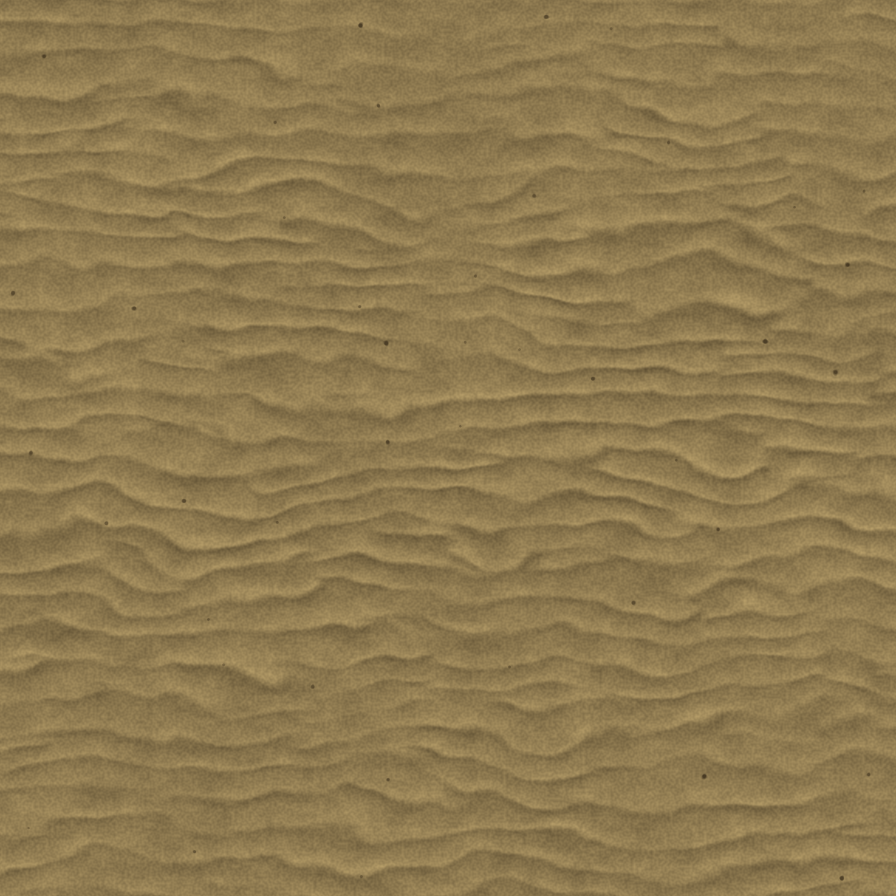
A WebGL 2 fragment shader for this texture:

```glsl
#version 300 es
precision highp float;
// Wind-rippled sand: irregular crests with shaded undersides, fine grain and sparse dark specks.

uniform vec2 u_resolution;
out vec4 outColor;

// Palette ends; tone 0 is shade, tone 1 is lit sand
const vec3 SHADE_COLOR = vec3(0.47, 0.40, 0.26);
const vec3 LIT_COLOR = vec3(0.65, 0.56, 0.37);
const vec3 SPECK_COLOR = vec3(0.25, 0.20, 0.12);
const float BASE_TONE = 0.49;

// Ripples, counted per canvas height
const float WIDE_RIPPLES = 27.0;
const float TIGHT_RIPPLES = 34.0;
const float CREST_SOFTNESS = 0.13;
const float RIPPLE_CONTRAST = 0.62;

// Surface detail
const float LUMP_CONTRAST = 0.26;
const float GRAIN_CONTRAST = 0.42;
const float SPECK_CELLS = 11.0;
const float SPECK_CHANCE = 0.32;
const float SPECK_RADIUS = 0.0034;

const float TAU = 6.2831853;

// Integer hash of a lattice cell to two values in 0..1
vec2 hash2(vec2 cell) {
    uvec2 v = uvec2(ivec2(cell)) * 1664525u + 1013904223u;
    v.x += v.y * 1664525u;
    v.y += v.x * 1664525u;
    v ^= v >> 16u;
    v.x += v.y * 1664525u;
    v.y += v.x * 1664525u;
    v ^= v >> 16u;
    return vec2(v & 65535u) / 65535.0;
}

float cornerSlope(vec2 cell, vec2 offset) {
    float angle = TAU * hash2(cell).x;
    return dot(vec2(cos(angle), sin(angle)), offset);
}

float gradientNoise(vec2 p) {
    vec2 i = floor(p), f = p - i;
    vec2 w = f * f * f * (f * (f * 6.0 - 15.0) + 10.0);
    vec2 e = vec2(1.0, 0.0);
    float low = mix(cornerSlope(i, f), cornerSlope(i + e.xy, f - e.xy), w.x);
    float high = mix(cornerSlope(i + e.yx, f - e.yx), cornerSlope(i + e.xx, f - e.xx), w.x);
    return mix(low, high, w.y);
}

// Phase shift that bends the crests
float crestWarp(vec2 p) {
    return 1.15 * gradientNoise(p * vec2(6.0, 7.0))
         + 0.42 * gradientNoise(p * vec2(14.0, 20.0) + 31.0)
         + 0.17 * gradientNoise(p * vec2(31.0, 42.0) + 57.0);
}

// Light above each crest, shadow below it, fading toward the troughs
float rippleProfile(float phase) {
    float s = fract(phase + 0.5) - 0.5;
    float side = 2.0 * smoothstep(-CREST_SOFTNESS, CREST_SOFTNESS, s) - 1.0;
    return side * pow(1.0 - 2.0 * abs(s), 1.25);
}

// Two ripple trains that replace one another in patches, so crests fork and end
float ripples(vec2 p) {
    float wide = rippleProfile(p.y * WIDE_RIPPLES + crestWarp(p));
    float tight = rippleProfile(p.y * TIGHT_RIPPLES + 1.15 * crestWarp(p + 5.3));
    float patches = gradientNoise(p * vec2(6.0, 8.0) + 83.0)
                  + 0.4 * gradientNoise(p * vec2(15.0, 22.0) + 19.0);
    float train = mix(wide, tight, smoothstep(-0.02, 0.22, patches));

    // Crests weaken in places and toward the top and bottom
    float strength = 0.8 + 0.9 * gradientNoise(p * vec2(9.0, 17.0) + 41.0)
                   + 0.5 * gradientNoise(p * 3.0 + 67.0);
    float band = smoothstep(1.05, 0.7, p.y) * smoothstep(-0.15, 0.15, p.y);
    return train * clamp(strength, 0.2, 1.3) * mix(0.6, 1.0, band);
}

float lumps(vec2 p) {
    return gradientNoise(p * vec2(24.0, 46.0) + 11.0)
         + 0.7 * gradientNoise(p * vec2(58.0, 84.0) + 23.0)
         + 0.5 * gradientNoise(p * 4.0 + 71.0);
}

float grain(vec2 p) {
    return gradientNoise(p * 141.0 + 7.0) * 0.5 + gradientNoise(p * 317.0 + 13.0);
}

// Coverage of small dark specks, at most one in each cell
float specks(vec2 p) {
    vec2 q = p * SPECK_CELLS;
    vec2 cell = floor(q);
    vec2 place = 0.15 + 0.7 * hash2(cell + 101.0);
    vec2 kind = hash2(cell + 211.0);
    vec2 offset = (q - cell - place) / SPECK_CELLS;
    float radius = SPECK_RADIUS * mix(0.6, 1.15, kind.y);
    float wobble = 1.0 + 0.5 * gradientNoise(p * 180.0);
    float dotShape = 1.0 - smoothstep(0.3, 1.0, length(offset) * wobble / radius);
    return dotShape * step(kind.x, SPECK_CHANCE) * mix(0.35, 0.9, kind.y);
}

void main() {
    vec2 p = gl_FragCoord.xy / min(u_resolution.x, u_resolution.y);
    float tone = BASE_TONE + RIPPLE_CONTRAST * ripples(p)
               + LUMP_CONTRAST * lumps(p) + GRAIN_CONTRAST * grain(p);
    vec3 sand = mix(SHADE_COLOR, LIT_COLOR, clamp(tone, -0.6, 1.35));
    outColor = vec4(mix(sand, SPECK_COLOR, specks(p)), 1.0);
}
```
